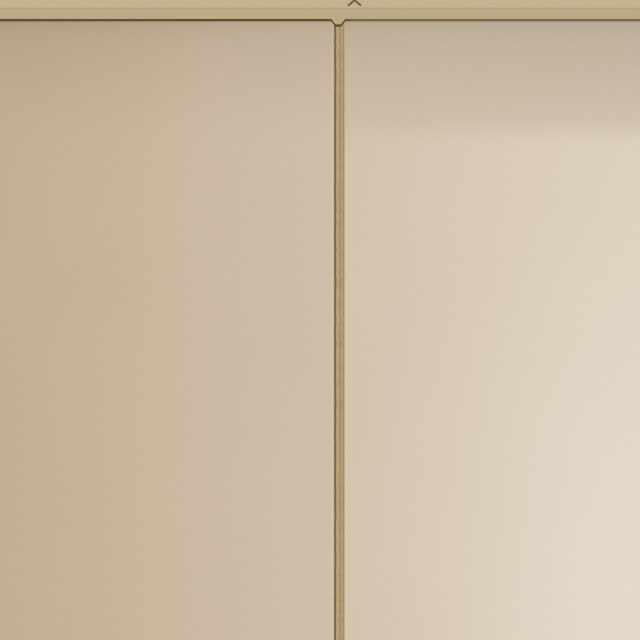
Reproduce this texture procedurally as a Shadertoy shader.

```glsl
// Warm beige wall panels with a vertical seam, a dark top ledge and soft side light.

// Layout, in canvas units
const float SEAM_LEFT = 0.5215;
const float SEAM_RIGHT = 0.5385;
const float LEDGE_Y = 0.9685;
const float LIP_Y = 0.987;
const float SHADE_Y = 0.794;
const float GRAIN_CELLS = 420.0;
const float GRAIN_AMOUNT = 0.014;

// Colours
const vec3 PANEL_DIM = vec3(0.765, 0.690, 0.580);
const vec3 PANEL_MID = vec3(0.812, 0.745, 0.660);
const vec3 PANEL_PALE = vec3(0.828, 0.766, 0.680);
const vec3 PANEL_LIT = vec3(0.862, 0.810, 0.738);
const vec3 GLOW = vec3(0.895, 0.855, 0.800);
const vec3 SHADE = vec3(0.875, 0.860, 0.825);
const vec3 SEAM_TAN = vec3(0.710, 0.620, 0.475);
const vec3 SEAM_DARK = vec3(0.440, 0.350, 0.230);
const vec3 LEDGE_TAN = vec3(0.745, 0.665, 0.530);
const vec3 LEDGE_TOP = vec3(0.780, 0.700, 0.570);
const vec3 LINE_DARK = vec3(0.330, 0.260, 0.180);

float hash(vec2 p) {
    return fract(sin(dot(p, vec2(127.1, 311.7))) * 43758.5453);
}

float valueNoise(vec2 p) {
    vec2 cell = floor(p), f = fract(p);
    f = f * f * (3.0 - 2.0 * f);
    return mix(mix(hash(cell), hash(cell + vec2(1, 0)), f.x),
               mix(hash(cell + vec2(0, 1)), hash(cell + vec2(1, 1)), f.x), f.y);
}

// Soft line of given half width around a zero distance
float softLine(float d, float halfWidth, float blur) {
    return 1.0 - smoothstep(halfWidth - blur, halfWidth + blur, abs(d));
}

float segmentDistance(vec2 p, vec2 a, vec2 b) {
    vec2 ab = b - a;
    return length(p - a - ab * clamp(dot(p - a, ab) / dot(ab, ab), 0.0, 1.0));
}

vec3 panels(vec2 uv, float blur) {
    // Each panel brightens towards the right
    vec3 left = mix(PANEL_DIM, PANEL_MID, smoothstep(-0.05, 0.53, uv.x));
    float across = clamp((uv.x - SEAM_RIGHT) / (1.0 - SEAM_RIGHT), 0.0, 1.0);
    vec3 right = mix(PANEL_PALE, PANEL_LIT, across);
    float glow = exp(-dot((uv - vec2(1.03, 0.08)) * vec2(3.6, 2.0),
                          (uv - vec2(1.03, 0.08)) * vec2(3.6, 2.0)));
    right = mix(right, GLOW, glow);
    float onRight = smoothstep(SEAM_RIGHT - blur, SEAM_RIGHT + blur, uv.x);
    vec3 col = mix(left, right, onRight);

    // Shadow cast below the ledge, with a clearer edge on the right
    float band = smoothstep(SHADE_Y - 0.025, SHADE_Y + 0.025, uv.y);
    float falloff = smoothstep(0.76, LEDGE_Y, uv.y);
    float shade = mix(0.42 * falloff, band * (0.15 + 0.30 * across) + 0.48 * falloff, onRight);
    col *= mix(vec3(1.0), SHADE, shade);
    return col * (1.0 - 0.07 * exp(-max(LEDGE_Y - uv.y, 0.0) / 0.016));
}

vec3 drawSeam(vec3 col, vec2 uv, float blur) {
    float inside = smoothstep(SEAM_LEFT - blur, SEAM_LEFT + blur, uv.x)
                 * (1.0 - smoothstep(SEAM_RIGHT - blur, SEAM_RIGHT + blur, uv.x));
    float wobble = (valueNoise(vec2(3.0, uv.y * 110.0)) - 0.5) * 0.0008;
    vec3 groove = SEAM_TAN * (0.98 + 0.05 * valueNoise(uv * vec2(40.0, 130.0)));
    groove = mix(groove, SEAM_DARK, 0.36 * softLine(uv.x - 0.5315 - wobble, 0.0009, blur));
    groove = mix(groove, SEAM_DARK, 0.25 * softLine(uv.x - 0.5365, 0.0012, blur));
    col = mix(col, groove, inside);
    float darkEdge = softLine(uv.x - 0.5237 - wobble, 0.0014, blur);
    col = mix(col, SEAM_DARK, 0.82 * darkEdge);
    // Thin bright rim beside the groove
    return col + 0.018 * softLine(uv.x - 0.5190, 0.0012, blur);
}

vec3 drawLedge(vec3 col, vec2 uv, float blur) {
    // The ledge dips into a small notch at the top of the seam
    float dip = 0.0085 * (1.0 - smoothstep(0.003, 0.012, abs(uv.x - 0.5285)));
    float d = uv.y - LEDGE_Y + dip;
    vec3 ledge = mix(LEDGE_TAN, LEDGE_TOP, smoothstep(LIP_Y - 0.002, LIP_Y + 0.002, uv.y));
    ledge *= 1.0 - 0.07 * softLine(uv.y - LIP_Y, 0.0012, blur);
    col = mix(col, ledge, smoothstep(-blur, blur, d));
    float strength = mix(0.88, 0.65, smoothstep(0.53, 0.56, uv.x));
    col = mix(col, LINE_DARK, strength * softLine(d, 0.0019, blur));

    // Small chipped mark at the upper edge
    float chip = min(segmentDistance(uv, vec2(0.545, 0.992), vec2(0.553, 0.999)),
                     segmentDistance(uv, vec2(0.555, 0.999), vec2(0.563, 0.992)));
    return mix(col, LINE_DARK, 0.75 * softLine(chip, 0.0016, blur));
}

void mainImage(out vec4 fragColor, in vec2 fragCoord) {
    vec2 uv = fragCoord / iResolution.xy;
    float blur = max(0.001, 0.7 / iResolution.y);
    vec3 col = panels(uv, blur);
    col = drawSeam(col, uv, blur);
    col = drawLedge(col, uv, blur);

    // Fine grain and faint broad mottling
    col += (valueNoise(uv * GRAIN_CELLS) - 0.5) * GRAIN_AMOUNT;
    col += (valueNoise(uv * 9.0) - 0.5) * 0.006;
    fragColor = vec4(clamp(col, 0.0, 1.0), 1.0);
}
```
